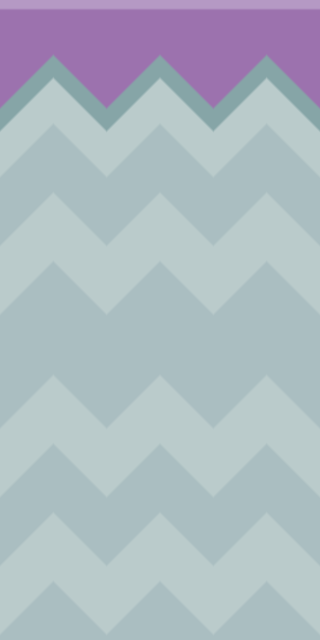
This pattern is drawn by a Shadertoy shader. Its source:

```glsl
// Pale chevron bands under a purple zigzag border with a teal rim and lilac top strip.
// A triangle wave turns height into depth below the zigzag; bands are signed
// distances in that depth, repeated downward once per canvas width.

#define COLUMNS 3.0         // zigzag teeth across
#define TILE 1.0            // vertical repeat, in canvas widths
#define BORDER_DEPTH 0.172  // top edge to the purple tooth line
#define RIM_WIDTH 0.0715    // teal rim, measured vertically
#define BAND_WIDTH 0.2148   // pale chevron, measured vertically
#define STRIP_HEIGHT 0.029  // lilac strip along the top
#define SOFTNESS 0.005      // half width of an edge blend
#define GROUND vec3(0.667, 0.745, 0.757)
#define PALE vec3(0.729, 0.796, 0.796)
#define RIM vec3(0.525, 0.647, 0.655)
#define PURPLE vec3(0.612, 0.447, 0.682)
#define LILAC vec3(0.710, 0.600, 0.770)

// Triangle wave with 45 degree sides: 0 at peaks, positive toward valleys.
float zigzag(float x) {
    return abs(fract(x * COLUMNS) - 0.5) / COLUMNS;
}

// Coverage of the region where the signed distance is negative.
float fill(float dist) {
    float blend = max(SOFTNESS, 0.75 / iResolution.x);
    return 1.0 - smoothstep(-blend, blend, dist);
}

// Signed vertical distance to a band that repeats every TILE.
float repeatedBand(float depth, float center) {
    float offset = (fract((depth - center) / TILE + 0.5) - 0.5) * TILE;
    return abs(offset) - 0.5 * BAND_WIDTH;
}

void mainImage(out vec4 fragColor, in vec2 fragCoord) {
    vec2 pos = vec2(fragCoord.x, iResolution.y - fragCoord.y) / iResolution.x;
    float depth = pos.y - zigzag(pos.x) - BORDER_DEPTH;
    float slant = sqrt(0.5); // vertical to perpendicular distance

    // Two pale chevrons per tile, one band width apart
    vec3 color = GROUND;
    for (int i = 0; i < 2; i++) {
        float center = (0.5 + 2.0 * float(i)) * BAND_WIDTH;
        color = mix(color, PALE, fill(repeatedBand(depth, center) * slant));
    }

    // Border: teal rim, purple teeth, lilac strip
    color = mix(color, RIM, fill((depth - RIM_WIDTH) * slant));
    color = mix(color, PURPLE, fill(depth * slant));
    color = mix(color, LILAC, fill(pos.y - STRIP_HEIGHT));

    fragColor = vec4(color, 1.0);
}
```
